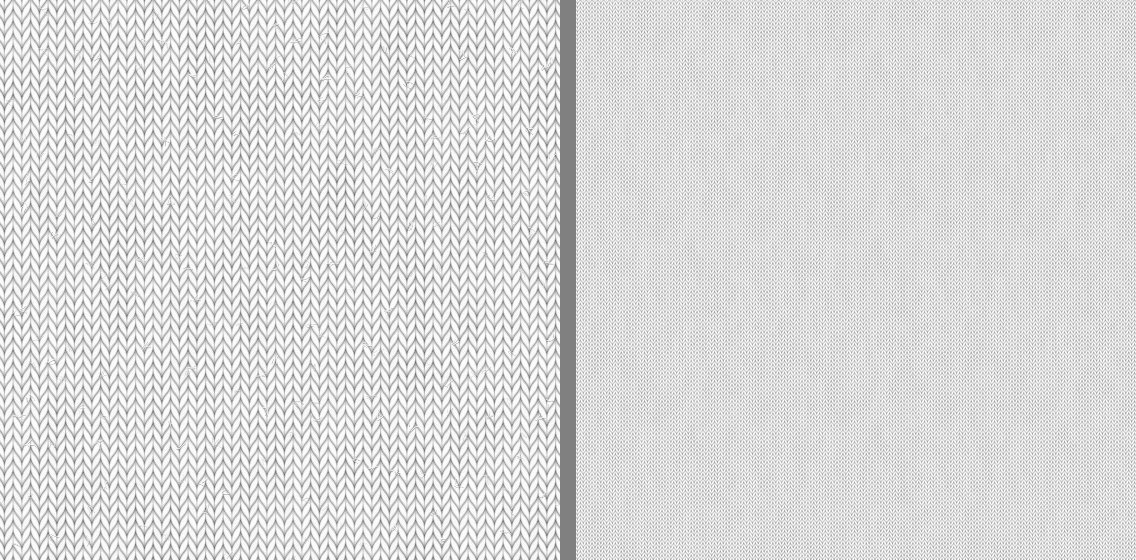
Left: one tile. Right: repeated 3 by 3.
Write a three.js fragment shader that draws this texture.

```glsl
// Pale stocking-stitch knit: mirrored, sheared strips form columns of V stitches.
// Each leg is a plump leaf with a bright crown, dark rounded ends and a groove;
// yarn streaks, slight tonal drift and loose hairs wrap at the canvas borders.
varying vec2 vUv;

const float TAU = 6.2831853;
const vec2 STITCHES = vec2(32.0, 46.0);   // V columns and rows
const float COLUMN_PHASE = 0.25;          // V centre within a column
const float LEG_RISE = 1.25;              // rows climbed by one leg
const float LEG_BEND = 0.05;              // steepening at the leg ends
const float END_TAPER = 0.75;
const float FLAT_TOP = 0.23;              // extent of the bright crown
const float SHADE_SPAN = 1.52;
const float SHADE_CURVE = 0.84;
const float GROOVE_LINE = 0.10;           // extra shade in the narrow groove
const vec3 YARN_WHITE = vec3(0.988);
const vec3 GROOVE_GREY = vec3(0.47);
const vec3 HAIR_SHADOW = vec3(0.58);
const float STREAK_STRENGTH = 0.04;
const float STITCH_VARIATION = 0.05;
const float DRIFT_STRENGTH = 0.09;        // broad change of groove depth

const float TUFT_GRID = 18.0;
const float TUFT_CHANCE = 0.66;
const float HAIR_LENGTH = 0.0075;         // half length
const float HAIR_WIDTH = 0.0002;
const float HAIR_SOFTNESS = 0.0011;
const vec2 SHADOW_OFFSET = vec2(0.0006, -0.0014);

float hash(vec2 p) {
  vec3 q = fract(vec3(p.xyx) * 0.1031);
  q += dot(q, q.yzx + 33.33);
  return fract((q.x + q.y) * q.z);
}

// Value noise that repeats after the given number of cells
float wrapNoise(vec2 uv, vec2 cells) {
  vec2 p = uv * cells;
  vec2 i = floor(p);
  vec2 f = fract(p);
  f = f * f * (3.0 - 2.0 * f);
  vec2 lo = mod(i, cells) + 5.0;
  vec2 hi = mod(i + 1.0, cells) + 5.0;
  return mix(mix(hash(lo), hash(vec2(hi.x, lo.y)), f.x),
             mix(hash(vec2(lo.x, hi.y)), hash(hi), f.x), f.y);
}

// Knitted legs, shaded from crown to groove
vec3 knit(vec2 uv) {
  float x = uv.x * STITCHES.x - COLUMN_PHASE;
  float u = 2.0 * abs(fract(x + 0.5) - 0.5);
  float climb = LEG_RISE * (u + LEG_BEND * sin(TAU * u));
  float s = uv.y * STITCHES.y - climb;
  vec2 id = mod(floor(vec2(2.0 * x, s)), vec2(2.0 * STITCHES.x, STITCHES.y));
  float seed = hash(id + 7.0);

  float across = 2.0 * fract(s) - 1.0;
  float along = 2.0 * u - 1.0;
  float edge = across * across + END_TAPER * pow(abs(along), 4.0);
  float shade = pow(clamp((edge - FLAT_TOP) / SHADE_SPAN, 0.0, 1.0), SHADE_CURVE);
  shade += GROOVE_LINE * smoothstep(0.72, 1.0, abs(across));
  float drift = wrapNoise(uv, vec2(32.0, 12.0)) - 0.5;
  shade *= 1.0 + DRIFT_STRENGTH * 2.0 * drift;

  // Streaks and tint fade out at the edge, keeping neighbours continuous
  float inside = (1.0 - across * across) * (1.0 - along * along);
  float streak = sin(across * 14.0 + along * 1.5 + TAU * seed);
  float tone = STREAK_STRENGTH * streak + STITCH_VARIATION * (seed - 0.3);
  return min(mix(YARN_WHITE, GROOVE_GREY, shade) + tone * inside, YARN_WHITE);
}

// Coverage of a short, slightly curved hair centred on the origin
float hair(vec2 p, float angle, float halfLength, float curl) {
  float c = cos(angle);
  float s = sin(angle);
  vec2 q = vec2(c * p.x + s * p.y, c * p.y - s * p.x);
  float t = q.x / halfLength;
  q.y -= curl * halfLength * (t * t - 0.4);
  q.x = max(abs(q.x) - halfLength, 0.0);
  return 1.0 - smoothstep(HAIR_WIDTH, HAIR_WIDTH + HAIR_SOFTNESS, length(q));
}

// Light coverage in x, shadow coverage in y
vec2 looseHairs(vec2 uv) {
  vec2 cover = vec2(0.0);
  vec2 cell = floor(uv * TUFT_GRID);
  for (int n = 0; n < 9; n++) {
    vec2 here = cell + vec2(mod(float(n), 3.0), floor(float(n) / 3.0)) - 1.0;
    vec2 id = mod(here, TUFT_GRID);
    if (hash(id + 41.0) > TUFT_CHANCE) continue;
    vec2 p = uv - (here + vec2(hash(id + 3.0), hash(id + 19.0))) / TUFT_GRID;
    float lean = TAU * hash(id + 67.0);
    float strength = mix(0.25, 0.9, hash(id + 83.0));
    for (int k = 0; k < 3; k++) {
      vec2 key = id + 101.0 + 29.0 * float(k);
      float a = hash(key);
      float b = hash(key + 11.0);
      vec2 q = p - (vec2(a, b) - 0.5) * HAIR_LENGTH * 1.6;
      float angle = lean + (b - 0.5) * 1.8;
      float size = HAIR_LENGTH * mix(0.4, 1.0, a);
      float curl = (hash(key + 23.0) - 0.5) * 0.8;
      float light = hair(q, angle, size, curl);
      float dark = hair(q - SHADOW_OFFSET, angle, size, curl);
      cover = max(cover, strength * vec2(light, dark));
    }
  }
  return cover;
}

void main() {
  vec3 color = knit(vUv);
  vec2 fuzz = looseHairs(vUv);
  color = mix(color, min(color, HAIR_SHADOW), 0.7 * fuzz.y);
  color = mix(color, YARN_WHITE, 0.85 * fuzz.x);
  gl_FragColor = vec4(color, 1.0);
}
```
